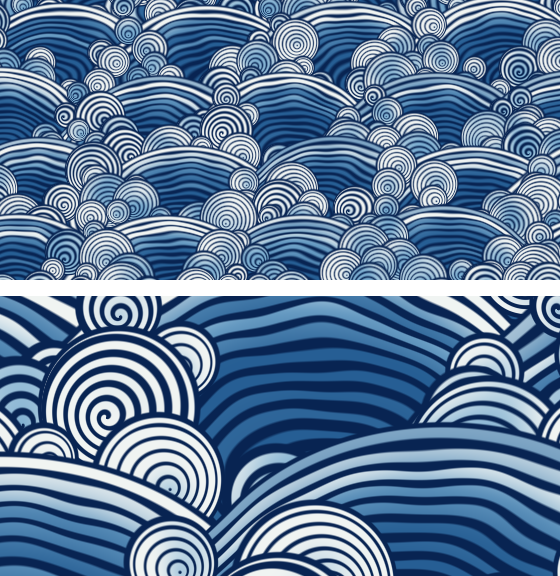
Top: the whole. Bottom: its middle third, enlarged.
A WebGL 2 fragment shader for this pattern:

```glsl
#version 300 es
precision highp float;
// Rows of ringed wave hills with clusters of striped shells and curls in the
// valleys. Painted back to front, row by row; every form is an ellipse filled
// by off-centre rings whose line weight is varied by gradient noise.

uniform vec2 u_resolution;
out vec4 fragColor;

const vec3 INK = vec3(0.03, 0.14, 0.32);
const vec3 DEEP = vec3(0.15, 0.37, 0.58);
const vec3 SKY = vec3(0.47, 0.67, 0.81);
const vec3 CREAM = vec3(0.94, 0.955, 0.95);
const float TAU = 6.2831853;
const float ROW_HEIGHT = 0.25;
const float HILL_SPACING = 0.52;
const float SHELL_SPACING = 0.13;

vec3 hash3(vec2 id) {
  vec3 v = fract(id.xyx * vec3(0.1031, 0.1030, 0.0973) + 0.37);
  v += dot(v, v.yxz + 33.33);
  return fract((v.xxy + v.yzz) * v.zyx);
}

vec2 gradientAt(vec2 id) {
  float angle = TAU * hash3(id).x;
  return vec2(cos(angle), sin(angle));
}

float gradientNoise(vec2 p) {
  vec2 i = floor(p), f = p - i;
  vec2 u = f * f * f * (f * (f * 6.0 - 15.0) + 10.0);
  vec2 e = vec2(1.0, 0.0);
  float low = mix(dot(gradientAt(i), f), dot(gradientAt(i + e), f - e), u.x);
  float high = mix(dot(gradientAt(i + e.yx), f - e.yx),
                   dot(gradientAt(i + 1.0), f - 1.0), u.x);
  return mix(low, high, u.y);
}

// Nested circles from the focus (0) out to the unit circle (1).
float ringField(vec2 q, vec2 focus) {
  vec2 a = q - focus;
  float along = dot(a, focus), k = 1.0 - dot(focus, focus);
  return (along + sqrt(along * along + k * dot(a, a))) / k;
}

// Lays a filled form with ink rings and an ink rim over the layer beneath.
vec3 inkRings(vec3 under, vec3 fill, float t, float phase, float rings,
              float lineWidth, float rimWidth, float soft) {
  float blur = min(rings * soft, 0.3);
  float line = smoothstep(-blur, blur, abs(fract(phase) - 0.5) - 0.5 + lineWidth);
  float rim = smoothstep(-soft, soft, t - 1.0 + rimWidth);
  float cover = 1.0 - smoothstep(1.0 - soft, 1.0 + soft, t);
  return mix(under, mix(fill, INK, max(line, rim)), cover);
}

float rowShift(float row) {
  return 0.6 * hash3(vec2(row, 71.0)).x;
}

vec2 hillCentre(vec2 id) {
  vec2 jitter = hash3(id + 40.0).xy - 0.5;
  return vec2((id.x + rowShift(id.y)) * HILL_SPACING, id.y * ROW_HEIGHT)
       + jitter * vec2(0.09, 0.04);
}

vec3 drawHill(vec3 under, vec2 p, vec2 id, float wobble, float pixel) {
  vec3 rnd = hash3(id + 90.0);
  vec2 size = vec2(0.31 + 0.04 * rnd.x, 0.25);
  vec2 q = (p - hillCentre(id)) / size;
  q.x /= 1.0 + 0.25 * smoothstep(0.6, -0.1, q.y);   // flared foot
  float soft = pixel / size.y;
  if (dot(q, q) > 1.1) return under;
  vec2 focus = vec2(0.8 * (rnd.y - 0.5), -0.25);
  float t = ringField(q, focus), rings = 14.0;
  float phase = t * rings + 0.9 * wobble * smoothstep(1.0, 0.8, t);
  float band = floor(phase);
  float tone = hash3(vec2(band, id.x * 7.0 + id.y)).x;
  float depth = smoothstep(1.0, 0.3, t);
  vec3 fill = mix(CREAM, SKY, smoothstep(0.05, 0.4, depth + 0.4 * (tone - 0.4)));
  fill = mix(fill, DEEP, smoothstep(0.3, 1.0, 0.8 * depth + 0.6 * tone));
  float lineWidth = 0.18 + 0.07 * depth + 0.14 * wobble;
  return inkRings(under, fill, t, phase, rings, lineWidth, 0.02, soft);
}

vec3 drawShell(vec3 under, vec2 p, vec2 centre, float radius, vec3 rnd,
               float wobble, float pixel) {
  vec2 q = (p - centre) / radius;
  float soft = pixel / radius;
  if (dot(q, q) > 1.2 + 2.0 * soft) return under;
  vec2 focus = vec2(0.7 * (rnd.x - 0.5), -0.1 - 0.3 * rnd.y);
  float t = ringField(q, focus);
  float curl = step(0.8, rnd.z);
  float rings = floor(radius / mix(0.0135, 0.017, curl)) + 1.0;
  vec2 a = q - focus;
  float turn = atan(a.y, a.x) / TAU * sign(rnd.x - 0.5);
  float phase = t * rings + curl * turn + 0.3 * wobble * smoothstep(1.0, 0.7, t);
  float tint = smoothstep(0.3, 1.1, 0.75 * rnd.y + 0.5 * (1.0 - t) + 0.6 * wobble);
  vec3 fill = mix(CREAM, SKY, tint);
  float lineWidth = 0.15 + 0.08 * curl + 0.1 * wobble;
  return inkRings(under, fill, t, phase, rings, lineWidth, 0.006 / radius, soft);
}

// Shells sit in tiers; the higher tiers appear only deep in the valleys.
vec3 drawShellTier(vec3 under, vec2 p, float row, float tier, float wobble, float pixel) {
  float key = row * 5.0 + tier;
  float shift = hash3(vec2(key, 13.0)).y;
  float nearest = floor(p.x / SHELL_SPACING - shift + 0.5);
  for (float i = -1.0; i <= 1.0; i++) {
    vec2 id = vec2(nearest + i, key);
    vec3 place = hash3(id + 150.0), style = hash3(id + 220.0);
    float x = (id.x + shift) * SHELL_SPACING + 0.05 * (place.x - 0.5);
    float hill = floor(x / HILL_SPACING - rowShift(row) + 0.5);
    float valley = abs(x - hillCentre(vec2(hill, row)).x) / (0.5 * HILL_SPACING);
    if (valley < 0.75 - 0.25 * tier) continue;
    float y = row * ROW_HEIGHT + 0.12 - 0.06 * tier
            + 0.04 * valley + 0.04 * (place.y - 0.5);
    float radius = mix(0.042, 0.105, place.z * place.z);
    under = drawShell(under, p, vec2(x, y), radius, style, wobble, pixel);
  }
  return under;
}

void main() {
  float pixel = 1.0 / u_resolution.y;
  vec2 p = gl_FragCoord.xy * pixel;
  float wobble = gradientNoise(p * 9.0 + 20.0);
  float midRow = floor(p.y / ROW_HEIGHT);
  vec3 colour = INK;
  for (float k = 1.0; k >= -1.0; k--) {
    float row = midRow + k;
    float nearest = floor(p.x / HILL_SPACING - rowShift(row) + 0.5);
    for (float i = -1.0; i <= 1.0; i++)
      colour = drawHill(colour, p, vec2(nearest + i, row), wobble, pixel);
    for (float tier = 0.0; tier < 4.0; tier++)
      colour = drawShellTier(colour, p, row, tier, wobble, pixel);
  }
  fragColor = vec4(colour, 1.0);
}
```
